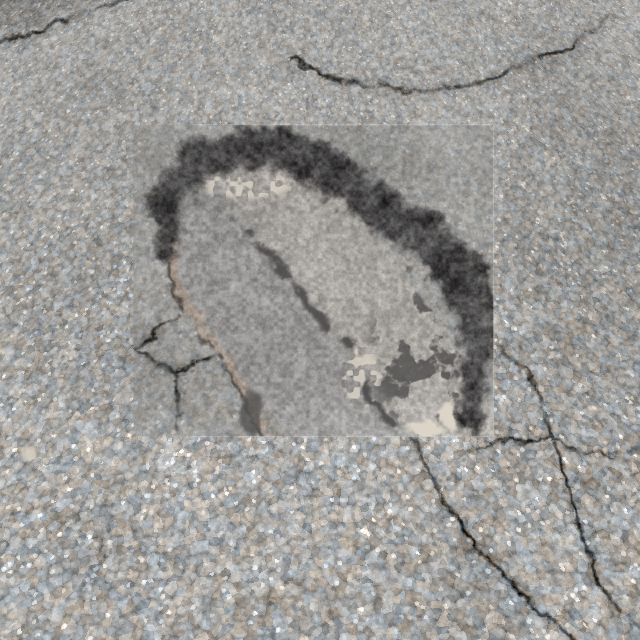
Reproduce this texture procedurally as a WebGL 2 fragment shader.

```glsl
#version 300 es
precision highp float;
// Worn asphalt with cracks and a long pothole inside a smoother rectangular patch.
#define ROAD_GREY vec3(0.625, 0.622, 0.612)
#define FLOOR_WARM vec3(0.655, 0.64, 0.62)
#define FLOOR_COOL vec3(0.575, 0.57, 0.565)
#define RIM_DARK vec3(0.235, 0.23, 0.23)
#define LIP_TAN vec3(0.66, 0.58, 0.52)
#define CHIP_PALE vec3(0.86, 0.83, 0.78)
#define STONE_NEAR 0.0145
#define STONE_FAR 0.0055
#define CRACK_WIDTH 0.006

uniform vec2 u_resolution;
out vec4 fragColor;

float hash(vec2 p) {
  vec3 q = fract(p.xyx * 0.1031);
  q += dot(q, q.yzx + 33.33);
  return fract((q.x + q.y) * q.z);
}

float noise(vec2 p) {
  vec2 i = floor(p), f = fract(p);
  f = f * f * (3.0 - 2.0 * f);
  return mix(mix(hash(i), hash(i + vec2(1, 0)), f.x),
             mix(hash(i + vec2(0, 1)), hash(i + 1.0), f.x), f.y);
}

float fbm(vec2 p) {
  float sum = 0.0, amp = 0.533;
  for (int i = 0; i < 4; i++, amp *= 0.5) {
    sum += amp * noise(p);
    p = mat2(1.6, 1.2, -1.2, 1.6) * p + 17.3;
  }
  return sum;
}

// Distance to a segment in x, position along it in y.
vec2 segment(vec2 p, vec2 a, vec2 b) {
  vec2 d = b - a;
  float t = clamp(dot(p - a, d) / dot(d, d), 0.0, 1.0);
  return vec2(length(p - a - d * t), t);
}

float path(vec2 p, vec2 s[6]) {
  float d = 1.0;
  for (int i = 0; i < 5; i++) d = min(d, segment(p, s[i], s[i + 1]).x);
  return d;
}

// Cellular stones: two random values and closeness to the centre.
vec3 stones(vec2 p) {
  vec2 cell = floor(p), best = cell;
  float nearest = 9.0;
  for (int k = 0; k < 9; k++) {
    vec2 c = cell + vec2(k % 3, k / 3) - 1.0;
    vec2 d = c + vec2(hash(c), hash(c + 71.7)) - p;
    if (dot(d, d) < nearest) { nearest = dot(d, d); best = c; }
  }
  return vec3(hash(best + 13.1), hash(best + 47.9), 1.0 - smoothstep(0.05, 0.65, nearest));
}

float fall(float a, float b, float x) { return 1.0 - smoothstep(a, b, x); }

float ellipse(vec2 p, vec2 centre, vec2 radius) {
  return fall(0.65, 1.15, length((p - centre) / radius));
}

#define PATH const vec2[6]
PATH FAR = vec2[6](vec2(.45, .91), vec2(.54, .87), vec2(.64, .857), vec2(.76, .875), vec2(.9, .93), vec2(.95, .97));
PATH RIGHT = vec2[6](vec2(.778, .46), vec2(.835, .4), vec2(.86, .33), vec2(.91, .167), vec2(.95, .06), vec2(1, .02));
PATH LOW = vec2[6](vec2(.645, .31), vec2(.69, .23), vec2(.742, .147), vec2(.8, .085), vec2(.85, .04), vec2(.9, 0));
PATH SPUR = vec2[6](vec2(.73, .295), vec2(.8, .31), vec2(.86, .315), vec2(.93, .29), vec2(.97, .293), vec2(1, .3));
PATH FORK = vec2[6](vec2(.28, .508), vec2(.212, .455), vec2(.273, .42), vec2(.276, .33), vec2(.273, .42), vec2(.34, .446));
PATH FISSURE = vec2[6](vec2(.37, .655), vec2(.436, .583), vec2(.488, .518), vec2(.553, .453), vec2(.573, .388), vec2(.618, .335));
PATH LIP = vec2[6](vec2(.267, .66), vec2(.269, .6), vec2(.282, .544), vec2(.332, .466), vec2(.378, .4), vec2(.417, .32));
// Rim points with half width in z.
const vec3[10] RIM = vec3[10](vec3(.257, .6, .009), vec3(.262, .69, .023), vec3(.31, .752, .031), vec3(.39, .772, .034),
  vec3(.48, .757, .034), vec3(.56, .7, .035), vec3(.65, .635, .036), vec3(.72, .57, .035), vec3(.75, .49, .03), vec3(.737, .34, .017));

void main() {
  vec2 uv = gl_FragCoord.xy / u_resolution;
  vec2 warp = vec2(fbm(uv * 45.0), fbm(uv * 45.0 + 91.0)) - 0.5;
  vec2 p = uv + warp * 0.022;
  float broad = fbm(uv * 7.0) - 0.5, grain = fbm(uv * 160.0) - 0.5, clump = fbm(uv * 38.0 + 5.0);

  // Rectangular patch.
  vec2 box = abs(uv - vec2(.4895, .5615)) - vec2(.2815, .2435);
  float edge = max(box.x, box.y), inPatch = fall(-0.0015, 0.0015, edge);

  // Road stones shrink with distance.
  float slope = STONE_NEAR - STONE_FAR, size = STONE_NEAR - slope * uv.y;
  vec2 ground = vec2((uv.x - 0.5) / size, -log(size) / slope) + 300.0;
  vec3 s = stones(ground + warp * 0.9), fine = stones(ground * 1.9 + 40.0);
  float relief = mix(1.0, 0.55, smoothstep(0.1, 0.95, uv.y)) * mix(1.0, 0.45, inPatch);
  vec3 road = ROAD_GREY + broad * 0.12 + grain * 0.24 - 0.03 * inPatch;
  road += relief * ((s.x - 0.5) * 0.17 + (fine.x - 0.5) * 0.13 + (s.z - 0.6) * 0.1
    + (s.y - 0.5) * vec3(0.07, 0, -0.07) + 0.24 * smoothstep(0.93, 0.98, fine.y) * fine.z);
  float corner = p.y - 0.935 - p.x * 0.34;
  road -= 0.11 * smoothstep(0.0, 0.03, corner);
  road -= 0.045 * smoothstep(0.74, 0.95, uv.x) * smoothstep(0.3, 0.45, uv.y) * fall(0.75, 0.9, uv.y);

  // Broken cracks.
  float crack = min(min(path(p, FAR), path(p, RIGHT)), min(path(p, LOW), path(p, SPUR)));
  crack = min(min(crack, path(p, FORK)), abs(corner));
  road -= fall(0.0, CRACK_WIDTH, crack) * (0.1 + 0.3 * smoothstep(0.3, 0.65, fbm(uv * 22.0)));
  road -= 0.05 * fall(0.0, 0.02, crack);

  // Pothole floor: warm slab above the fissure, cool slab below.
  float hole = fall(0.145, 0.153, segment(p, vec2(.41, .62), vec2(.66, .27)).x);
  float side = dot(p - FISSURE[2], vec2(.79, .61));
  vec3 slab = mix(FLOOR_COOL, FLOOR_WARM, smoothstep(-0.025, 0.025, side));
  slab += 0.05 * fall(0.32, 0.45, uv.y) + broad * 0.1 + grain * 0.3 + (clump - 0.5) * 0.12;
  float rubble = ellipse(uv, vec2(.665, .44), vec2(.1, .13)) * smoothstep(0.52, 0.64, clump);
  float gap = fall(0.002, 0.013, path(p, FISSURE)) * smoothstep(0.38, 0.58, clump);
  slab = mix(slab, RIM_DARK + 0.04, max(rubble * 0.75, gap * 0.85));
  float chips = max(ellipse(uv, vec2(.385, .712), vec2(.085, .025)), ellipse(uv, vec2(.565, .41), vec2(.035, .055)));
  slab = mix(slab, CHIP_PALE, chips * smoothstep(0.52, 0.7, noise(uv * 115.0)) * 0.8);
  vec3 inset = mix(road, slab, hole);

  // Tan lip and shadow on the lower left.
  inset = mix(inset, LIP_TAN + grain * 0.3, 0.65 * fall(0.002, 0.012, path(p, LIP)));
  inset -= 0.25 * fall(0.0, 0.006, path(p + 0.006, LIP)) * smoothstep(0.35, 0.6, clump);
  inset = mix(inset, RIM_DARK + 0.08, 0.75 * ellipse(p, vec2(.393, .355), vec2(.017, .042)));

  // Ragged dark rim.
  float rim = 1.0;
  for (int i = 0; i < 9; i++) {
    vec2 d = segment(uv + warp * 0.04, RIM[i].xy, RIM[i + 1].xy);
    rim = min(rim, d.x - mix(RIM[i].z, RIM[i + 1].z, d.y));
  }
  float rimMask = fall(-0.012, 0.011, rim + (clump - 0.5) * 0.025);
  inset = mix(inset, RIM_DARK + (clump - 0.4) * 0.36 + grain * 0.3, rimMask * 0.93);

  // Loose pale stones and patch outline.
  float pale = max(ellipse(p, vec2(.701, .352), vec2(.013, .021)), ellipse(p, vec2(.665, .328), vec2(.03, .012)));
  vec3 color = mix(road, mix(inset, CHIP_PALE, pale), inPatch);
  color = mix(color, CHIP_PALE, 0.7 * ellipse(p, vec2(.045, .29), vec2(.014, .017)));
  color += 0.07 * fall(0.0, 0.002, abs(edge)) * step(0.3, uv.x);
  fragColor = vec4(clamp(color, 0.0, 1.0), 1.0);
}
```
